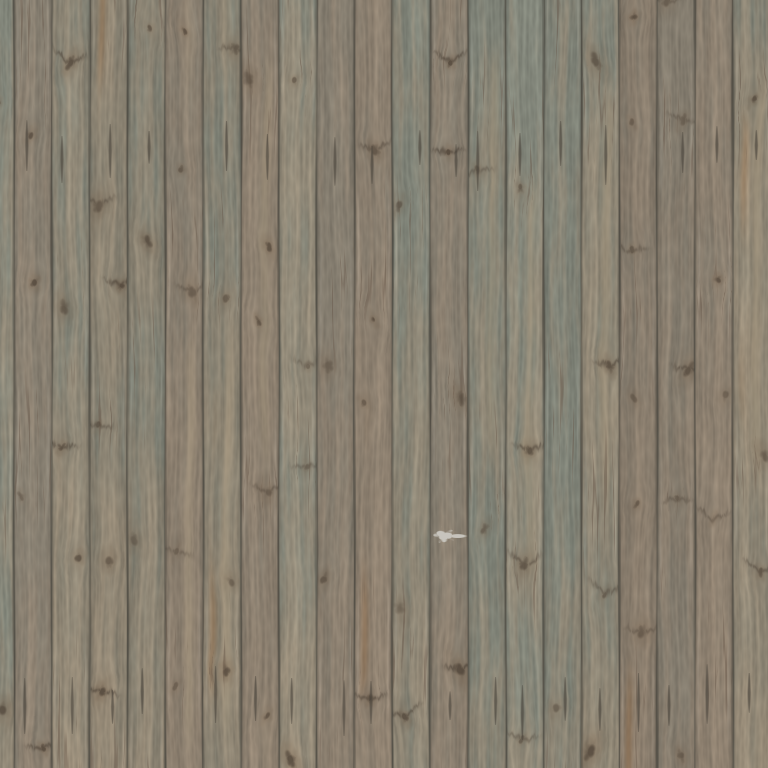
This texture is drawn by a Shadertoy shader. Its source:

```glsl
// Weathered grey-brown vertical wooden planks with knots, nail slits and dark seams.

const float PLANKS = 20.3;

float hash(vec2 p) {
    vec3 q = fract(p.xyx * 0.1031);
    q += dot(q, q.yzx + 33.33);
    return fract((q.x + q.y) * q.z);
}

// Distance to the nearest scattered point.
float cellular(vec2 p) {
    vec2 cell = floor(p);
    float nearest = 2.0;
    for (int j = -1; j <= 1; j++)
    for (int i = -1; i <= 1; i++) {
        vec2 c = cell + vec2(i, j);
        vec2 point = c + vec2(hash(c), hash(c + 57.0));
        nearest = min(nearest, length(p - point));
    }
    return nearest;
}

void mainImage(out vec4 fragColor, in vec2 fragCoord) {
    vec2 uv = fragCoord / iResolution.xy;
    float px = PLANKS / iResolution.x;

    // Plank coordinates: one unit is one plank width.
    vec2 p = uv * PLANKS - vec2(0.37, 0.0);
    float plank = floor(p.x);
    float x = fract(p.x) - 0.5;
    float seed = hash(vec2(plank + 40.0, 7.0));
    float phase = seed * 60.0;

    // One possible knot in each stretch of plank.
    float row = p.y / 3.4 + hash(vec2(plank + 11.0, 3.0));
    vec2 id = vec2(plank + 20.0, floor(row));
    vec2 k = vec2(x - 0.7 * (hash(id + 3.0) - 0.5),
                  3.4 * (fract(row) - 0.5 - 0.5 * (hash(id + 9.0) - 0.5)));
    float hasKnot = step(0.38, hash(id + 5.0)) * mix(0.45, 1.0, hash(id + 17.0));
    float knotSize = mix(0.06, 0.17, pow(hash(id + 13.0), 2.0));
    float tilt = 1.2 * (hash(id + 37.0) - 0.5);
    float r = length(vec2(k.x, 0.75 * k.y + tilt * k.x));
    r += 0.09 * (cellular(p * vec2(6.0, 5.0) + 300.0) - 0.45);

    // Grain wanders along the plank and bends around the knot.
    float g = x + 0.05 * sin(p.y * 0.4 + phase) + 0.02 * sin(p.y * 1.3 + phase * 2.0);
    g -= hasKnot * 0.6 * k.x * exp(-8.0 * r * r);
    float streak = 0.5 * sin(g * 9.0 + phase)
                 + 0.35 * sin(g * 19.0 + phase * 3.0 + sin(p.y * 0.4))
                 + 0.3 * sin(g * 37.0 + phase * 5.0 + sin(p.y * 0.6 + phase));
    float fibre = cellular(vec2(g * 11.0, p.y * 0.4) + plank * 31.0 + 900.0);
    float fleck = cellular(vec2(g * 9.0, p.y * 2.4) + plank * 17.0 + 700.0);
    float patches = cellular(vec2(g * 3.0, p.y * 0.45) + plank * 23.0 + 500.0);

    // Board tint, drifting from cool grey at the top to warm tan below.
    float drift = sin(p.y * 0.33 + phase) + 0.5 * sin(p.y * 0.81 + phase * 2.0);
    float warmth = 0.2 + 0.6 * seed + 0.12 * drift + 0.35 * (0.5 - uv.y)
                 + 0.16 * streak + 0.5 * (patches - 0.45);
    vec3 color = mix(vec3(0.51, 0.525, 0.48), vec3(0.56, 0.53, 0.465), smoothstep(0.0, 0.6, warmth));
    color = mix(color, vec3(0.62, 0.565, 0.485), 0.75 * smoothstep(0.5, 1.1, warmth));
    color = mix(color, vec3(0.54, 0.48, 0.42), 0.6 * step(0.65, hash(vec2(plank + 61.0, 5.0))));
    color *= 0.97 + 0.06 * hash(vec2(plank + 70.0, 2.0));
    color *= 1.0 + 0.05 * streak + 0.13 * (fibre - 0.45) + 0.09 * (fleck - 0.45);

    // Pale heartwood strip and rusty stains on a few boards.
    float strip = exp(-pow((g - 0.15) / 0.12, 2.0)) * step(0.65, hash(vec2(plank + 5.0, 19.0)));
    color = mix(color, vec3(0.66, 0.60, 0.50), 0.45 * strip * smoothstep(-0.5, 0.8, drift));
    float rust = exp(-pow((g + 0.2) / 0.1, 2.0)) * step(0.75, hash(vec2(plank + 31.0, 8.0)));
    color = mix(color, vec3(0.58, 0.42, 0.27), 0.4 * rust * smoothstep(0.5, 1.2, drift));

    // Thin dark cracks following the grain.
    float crack = smoothstep(0.62, 0.9, fibre) * smoothstep(0.0, 1.0, sin(p.y * 0.6 + phase));
    color = mix(color, vec3(0.38, 0.32, 0.27), 0.5 * crack);

    // Knots: brown halo, dark core and V-shaped side branches.
    float halo = hasKnot * exp(-pow(r / (knotSize * 2.0), 2.0));
    float core = hasKnot * (1.0 - smoothstep(knotSize * 0.3, knotSize + px, r));
    float slope = mix(-0.2, 0.8, hash(id + 23.0));
    float branchLine = abs(k.y - slope * abs(k.x) - tilt * 0.4 * k.x + 0.16 * (fleck - 0.45));
    float branch = hasKnot * step(0.62, hash(id + 29.0)) * exp(-pow(branchLine / 0.07, 2.0));
    branch *= (1.0 - smoothstep(0.2, 0.6, abs(k.x))) * smoothstep(0.05, 0.5, fibre + 0.15);
    color = mix(color, vec3(0.45, 0.37, 0.29), 0.5 * halo);
    color = mix(color, vec3(0.28, 0.24, 0.20), max(0.7 * core, 0.55 * branch));

    // Two bands of narrow tapered slits.
    for (int band = 0; band < 2; band++) {
        vec2 slitId = vec2(plank + 50.0, float(band) * 9.0 + 4.0);
        float height = (band == 0 ? 0.8 : 0.085) + 0.03 * (hash(slitId + 1.0) - 0.5);
        float along = abs(uv.y - height) / mix(0.018, 0.04, hash(slitId + 2.0));
        float across = abs(x - 0.5 * (hash(slitId + 3.0) - 0.5));
        float width = 0.04 * sqrt(max(0.0, 1.0 - along));
        float slit = (1.0 - smoothstep(width - px, width + px, across)) * step(along, 1.0);
        color = mix(color, vec3(0.27, 0.25, 0.22), 0.6 * slit * step(0.25, hash(slitId)));
    }

    // Dark seams with a soft shadow and an occasional pale rim.
    float edge = 0.5 - abs(x + 0.01 * sin(p.y * 0.8 + phase));
    float rim = exp(-pow((edge - 0.1) / 0.035, 2.0)) * smoothstep(0.2, 1.0, sin(p.y * 0.6 + phase));
    float seam = 1.0 - smoothstep(0.0, 0.03 + px, edge);
    color += 0.05 * rim;
    color *= 1.0 - 0.1 * exp(-edge * 16.0);
    color = mix(color, vec3(0.29, 0.28, 0.25), seam * (0.6 + 0.2 * sin(p.y * 0.5 + plank * 2.0)));

    // A single chipped white fleck with a thin tail.
    vec2 chip = (uv - vec2(0.578, 0.303)) * vec2(80.0, 115.0);
    float chipShape = length(chip) + 0.8 * (cellular(chip * 1.5 + 40.0) - 0.4);
    float tail = length((uv - vec2(0.596, 0.302)) * vec2(80.0, 350.0));
    color = mix(color, vec3(0.78, 0.77, 0.74), 1.0 - smoothstep(0.6, 1.1, min(chipShape, tail)));

    fragColor = vec4(color, 1.0);
}
```
